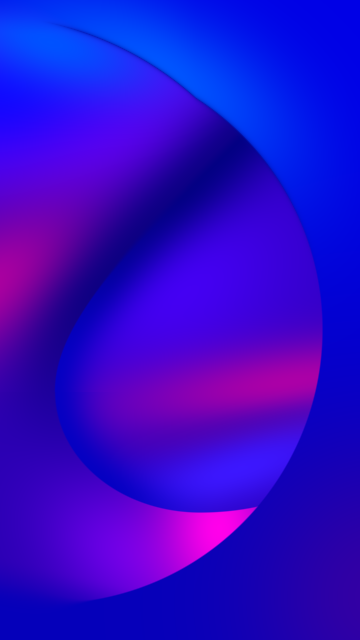
This background is drawn by a Shadertoy shader. Its source:

```glsl
// Folded blue and violet sheets: a large disc holding a shaded teardrop, lit by soft magenta glows.

// Soft elliptical light whose long axis rises by the given slope.
float glow(vec2 p, vec2 center, vec2 size, float slope) {
    vec2 q = p - center;
    q.y -= slope * q.x;
    q /= size;
    return exp(-dot(q, q));
}

// Signed distance to the disc, negative inside; its upper left rim flares out.
float discDistance(vec2 p) {
    float flare = 0.22 * max(0.0, 0.544 - p.x) * smoothstep(0.9, 1.4, p.y);
    return length(p - vec2(0.134, 0.863)) - 0.762 - flare;
}

// Approximate teardrop distance, positive inside: hyperbola above, ellipse below.
float teardropDistance(vec2 p) {
    vec2 q = p - vec2(0.556, 0.690);
    if (q.y > 0.0) {
        float root = sqrt(0.12 + 1.21 * q.y * q.y);
        float slope = 1.21 * q.y / root;
        return (q.x + 0.403 + 0.347 - root) / sqrt(1.0 + slope * slope);
    }
    q.x *= q.x > 0.0 ? 0.78 : 1.0;
    return (1.0 - length(q / vec2(0.403, 0.336))) * 0.37;
}

vec3 backdrop(vec2 p, float disc) {
    vec3 color = mix(vec3(0.02, 0.0, 0.73), vec3(0.0, 0.0, 0.90), smoothstep(0.1, 1.6, p.y));
    color = mix(color, vec3(0.20, 0.0, 0.64), glow(p, vec2(1.05, 0.12), vec2(0.35, 0.40), 0.0));
    float rimLight = exp(-pow(disc / 0.21, 2.0)) * glow(p, vec2(0.42, 1.57), vec2(0.55, 0.36), 0.0);
    return mix(color, vec3(0.0, 0.34, 1.0), rimLight);
}

vec3 outerSheet(vec2 p, float drop) {
    vec3 color = mix(vec3(0.16, 0.0, 0.70), vec3(0.39, 0.0, 0.96), smoothstep(1.05, 1.4, p.y));
    color = mix(color, vec3(0.07, 0.02, 1.0), glow(p, vec2(0.0, 1.52), vec2(0.32, 0.20), 0.1));
    color = mix(color, vec3(0.0, 0.32, 1.0), glow(p, vec2(0.14, 1.66), vec2(0.30, 0.12), -0.25));
    color = mix(color, vec3(0.69, 0.0, 0.63), glow(p, vec2(-0.02, 0.98), vec2(0.36, 0.20), 0.35));
    // Lower fold and its hot highlight
    color = mix(color, vec3(0.40, 0.0, 0.90), glow(p, vec2(0.34, 0.24), vec2(0.22, 0.19), -0.3));
    color = mix(color, vec3(1.0, 0.0, 0.92), glow(p, vec2(0.61, 0.31), vec2(0.18, 0.25), 0.0));
    color = mix(color, vec3(0.03, 0.0, 0.72), 1.0 - smoothstep(0.08, 0.24, p.y + 0.25 * p.x));
    // Shadow beside the teardrop
    float shadow = exp(-pow(drop / 0.13, 2.0)) * smoothstep(0.40, 1.0, p.y);
    return mix(color, vec3(0.03, 0.0, 0.50), 0.93 * shadow);
}

vec3 teardrop(vec2 p, float drop) {
    vec3 color = mix(vec3(0.19, 0.0, 0.76), vec3(0.27, 0.0, 0.96),
                     glow(p, vec2(0.48, 0.99), vec2(0.34, 0.27), 0.2));
    color = mix(color, vec3(0.68, 0.0, 0.65), glow(p, vec2(0.82, 0.715), vec2(0.50, 0.11), 0.12));
    color = mix(color, vec3(0.30, 0.0, 0.62), 0.7 * glow(p, vec2(0.78, 0.60), vec2(0.38, 0.055), 0.15));
    color = mix(color, vec3(0.24, 0.09, 1.0), glow(p, vec2(0.66, 0.47), vec2(0.36, 0.095), 0.3));
    // Rolled edge, darker toward the upper tip
    float upper = smoothstep(0.75, 1.25, p.y);
    float width = mix(0.085, 0.125, upper);
    vec3 edgeColor = mix(vec3(0.01, 0.0, 0.76), vec3(0.0, 0.0, 0.50), upper);
    float edge = exp(-pow(drop / width, 2.0)) * (1.0 - 0.9 * smoothstep(0.3, 0.62, p.x) * (1.0 - upper));
    return mix(color, edgeColor, 0.95 * edge);
}

void mainImage(out vec4 fragColor, in vec2 fragCoord) {
    // Canvas width is 1, height is 16/9
    vec2 p = fragCoord / iResolution.xy * vec2(1.0, 16.0 / 9.0);
    float pixel = 1.0 / iResolution.x;
    float disc = discDistance(p);
    float drop = teardropDistance(p);

    // Layers, with rims that dissolve toward the left
    float dropSoft = pixel + 0.012 * smoothstep(0.95, 1.2, p.y);
    vec3 inside = mix(outerSheet(p, drop), teardrop(p, drop), smoothstep(-dropSoft, dropSoft, drop));
    float discSoft = pixel + 0.05 * (1.0 - smoothstep(0.05, 0.27, p.x));
    vec3 color = mix(inside, backdrop(p, disc), smoothstep(-discSoft, discSoft, disc));

    // Fine crease along the upper rim
    float crease = exp(-abs(disc) / 0.005) * smoothstep(0.9, 1.4, p.y) * smoothstep(0.10, 0.24, p.x);
    color = mix(color, vec3(0.0, 0.03, 0.60), 0.6 * crease);
    fragColor = vec4(color, 1.0);
}
```
